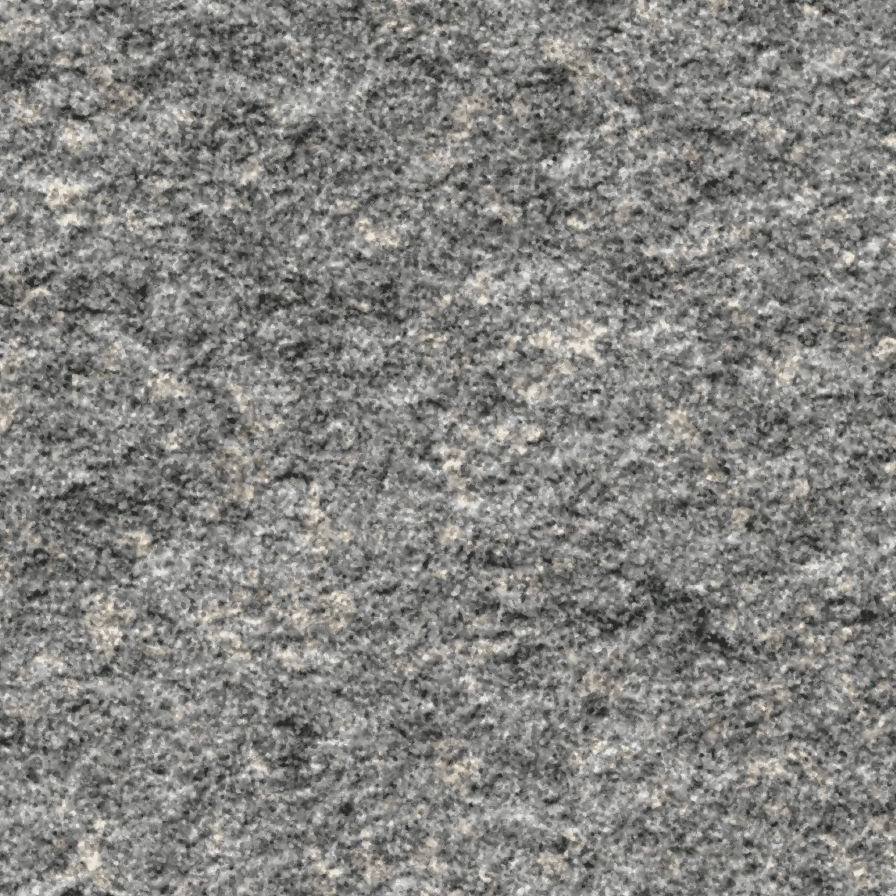
Reproduce this texture procedurally as a Shadertoy shader.

```glsl
// Rough grey granite: chipped relief lit from above, crystal grains and cream mineral patches.

const vec3 COOL_GREY = vec3(0.985, 1.0, 1.012);
const vec3 WARM_CREAM = vec3(1.045, 1.0, 0.92);
const vec3 MOSS_SHADOW = vec3(0.985, 1.015, 0.96);
const float BASE_TONE = 0.503;
const float MEAN_HEIGHT = 0.455;

vec3 hash3(vec2 p) {
    vec3 q = fract(p.xyx * vec3(0.1031, 0.1030, 0.0973));
    q += dot(q, q.yxz + 33.33);
    return fract((q.xxy + q.yzz) * q.zyx);
}

// Cellular noise: every cell has a random tone, blended softly at its borders.
float cellTone(vec2 p, float scale, float sharpness) {
    p = p * scale + scale * 1.37;
    vec2 cell = floor(p);
    vec2 local = p - cell;
    float tone = 0.0;
    float total = 0.0;
    for (int y = -1; y <= 1; y++) {
        for (int x = -1; x <= 1; x++) {
            vec2 offset = vec2(x, y);
            vec3 rnd = hash3(cell + offset);
            vec2 d = offset + rnd.xy - local;
            float weight = exp(-sharpness * dot(d, d));
            tone += rnd.z * weight;
            total += weight;
        }
    }
    return tone / max(total, 1e-6);
}

// Layered sines bend the cell borders into ragged outlines.
vec2 ragged(vec2 p, float amount) {
    vec2 bend = sin(p.yx * vec2(37.0, 43.0) + 2.0 * sin(p * 19.0));
    bend += 0.5 * sin(p.yx * vec2(97.0, 89.0) + 2.0 * sin(p * 61.0));
    return p + amount * bend;
}

// Stretch along a gentle slope falling to the right.
vec2 slope(vec2 p, float angle, float stretch) {
    float c = cos(angle);
    float s = sin(angle);
    return vec2((c * p.x - s * p.y) / stretch, s * p.x + c * p.y);
}

float rockHeight(vec2 p) {
    vec2 q = ragged(slope(p, 0.4, 1.2), 0.003);
    float height = 0.0;
    float amplitude = 0.4;
    float scale = 17.0;
    for (int i = 0; i < 4; i++) {
        height += amplitude * cellTone(q, scale, 6.0);
        amplitude *= 0.63;
        scale *= 2.05;
    }
    return height;
}

// Difference in height towards the light above.
float topLight(vec2 p, float height, float reach) {
    return height - rockHeight(p + reach * vec2(-0.35, 1.0));
}

float crystalGrain(vec2 p) {
    float coarse = cellTone(p, 103.0, 7.0) - 0.5;
    float fine = cellTone(p, 213.0, 8.0) - 0.5;
    return 0.18 * coarse + 0.28 * fine;
}

// Tiny glints and black mica flecks.
float flecks(vec2 p) {
    float tone = cellTone(p, 251.0, 10.0);
    return 0.13 * smoothstep(0.74, 0.93, tone) - 0.12 * smoothstep(0.22, 0.06, tone);
}

float creamPatches(vec2 p) {
    vec2 q = ragged(slope(p, 0.3, 1.15), 0.003);
    float patchTone = 0.55 * cellTone(q, 27.0, 8.0) + 0.45 * cellTone(q, 71.0, 9.0);
    return smoothstep(0.65, 0.82, patchTone);
}

void mainImage(out vec4 fragColor, in vec2 fragCoord) {
    vec2 p = fragCoord / iResolution.y;

    // Relief
    float height = rockHeight(p);
    float light = topLight(p, height, 0.005);
    float hollow = smoothstep(0.34, 0.2, height);
    float drift = cellTone(ragged(p, 0.01), 4.3, 3.0) - 0.5;

    // Minerals
    float cream = creamPatches(p);
    float tone = BASE_TONE + 0.24 * (height - MEAN_HEIGHT) + 1.55 * light + 0.06 * drift;
    tone += crystalGrain(p) + flecks(p) + 0.13 * cream - 0.06 * hollow;

    // Colour
    float rust = smoothstep(0.72, 0.9, cellTone(p, 58.0, 9.0));
    float warmth = clamp(0.24 + 0.5 * cream + 0.3 * rust * smoothstep(0.45, 0.7, tone), 0.0, 1.0);
    vec3 tint = mix(COOL_GREY, WARM_CREAM, warmth);
    tint = mix(tint, MOSS_SHADOW, smoothstep(0.42, 0.25, tone));
    fragColor = vec4(clamp(tone, 0.17, 0.9) * tint, 1.0);
}
```
